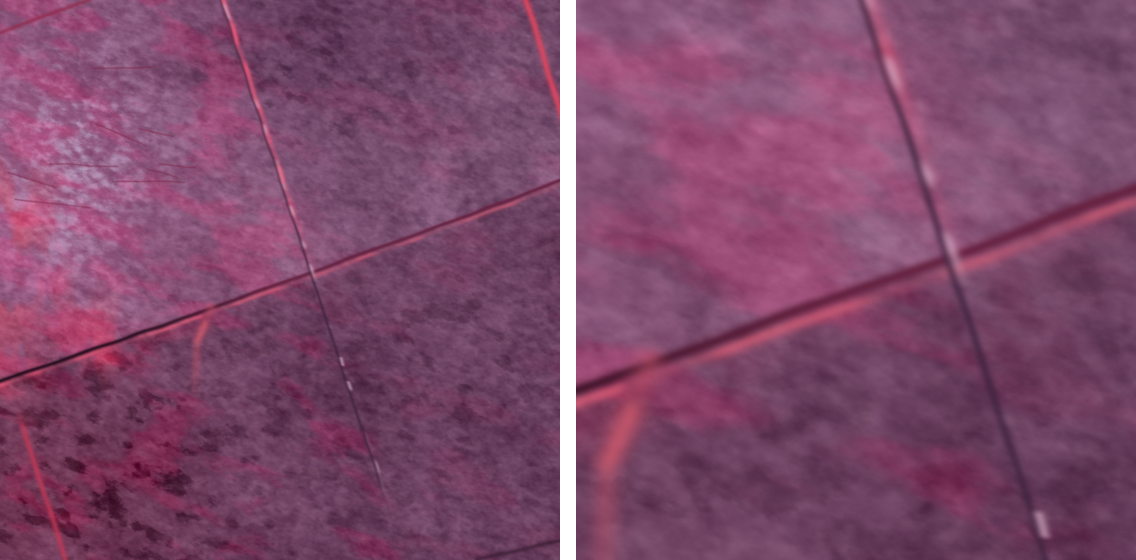
Left: the whole. Right: its middle third, enlarged.
This texture is drawn by a WebGL 2 fragment shader. Its source:

```glsl
#version 300 es
precision highp float;
// Worn purple floor tiles under reddish light: layered value noise gives the
// mottling, grain and scuffs; gaussian bands around slanted lines give the
// seams, each with a dark groove and a lit pink edge.
uniform vec2 u_resolution;
out vec4 fragColor;

float hash(vec2 cell) {
    uvec2 q = uvec2(ivec2(cell)) * uvec2(1597u, 3812u) + 7919u;
    uint n = (q.x ^ (q.y * 2671u)) * 26699u;
    n = (n ^ (n >> 15)) * 48271u;
    n ^= n >> 13;
    return float(n & 65535u) / 65535.0;
}

float noise(vec2 p) {
    vec2 i = floor(p), f = fract(p);
    f = f * f * (3.0 - 2.0 * f);
    return mix(mix(hash(i), hash(i + vec2(1, 0)), f.x),
               mix(hash(i + vec2(0, 1)), hash(i + vec2(1, 1)), f.x), f.y);
}

float fbm(vec2 p) {
    float sum = 0.0, amp = 0.5;
    for (int i = 0; i < 5; i++) {
        sum += amp * noise(p);
        p = mat2(0.8, 0.6, -0.6, 0.8) * p * 2.03 + 17.3;
        amp *= 0.5;
    }
    return sum;
}

float band(float d, float width) {
    return exp(-d * d / (width * width));
}

float blob(vec2 p, vec2 center, vec2 radius) {
    vec2 q = (p - center) / radius;
    return exp(-dot(q, q));
}

float segment(vec2 p, vec2 a, vec2 b) {
    vec2 ab = b - a;
    return length(p - a - ab * clamp(dot(p - a, ab) / dot(ab, ab), 0.0, 1.0));
}

void main() {
    vec2 p = gl_FragCoord.xy / u_resolution;
    vec2 wobble = p + 0.003 * (vec2(noise(p * 24.0), noise(p * 24.0 + 50.0)) - 0.5);
    vec2 slant = mat2(0.94, 0.34, -0.34, 0.94) * p;
    float mottle = fbm(p * 9.0);
    float grain = fbm(slant * vec2(60.0, 95.0));
    float fine = noise(slant * vec2(150.0, 210.0));

    // Signed distances to the long seam and the one crossing it
    float across = (wobble.y - 0.319 - 0.34 * p.x - 0.018 * p.x * p.x) / 1.06;
    float down = (wobble.x - 0.397 - 0.33 * (1.0 - p.y)) / 1.05;
    float below = smoothstep(0.004, -0.004, across);
    float leftTile = smoothstep(0.03, -0.03, down);

    // Broad tile shading
    vec3 color = mix(vec3(0.455, 0.290, 0.420), vec3(0.415, 0.250, 0.375), below);
    color += vec3(0.045, 0.030, 0.035) * leftTile * (1.0 - below);
    color += vec3(0.055, 0.055, 0.055) * blob(p, vec2(0.85, 0.78), vec2(0.22, 0.17));
    color += vec3(0.050, 0.045, 0.045) * blob(p, vec2(0.46, 0.57), vec2(0.2, 0.1));
    color -= vec3(0.050, 0.045, 0.045) * blob(p, vec2(0.6, 0.95), vec2(0.25, 0.13));
    color += vec3(0.030, -0.025, -0.035) * blob(p, vec2(0.05, 0.1), vec2(0.35, 0.28));

    // Light from the left: pink haze, pale grey sheen, red edge
    float haze = blob(p, vec2(0.05, 0.66), vec2(0.25, 0.34)) * (1.0 - below);
    color += vec3(0.120, 0.060, 0.090) * haze;
    float sheen = blob(p, vec2(0.13, 0.72), vec2(0.13, 0.19)) * (1.0 - below);
    float worn = smoothstep(0.38, 0.68, 0.6 * grain + 0.4 * mottle);
    color = mix(color, vec3(0.66, 0.57, 0.70), 0.85 * sheen * worn);
    float redPatch = smoothstep(0.35, 0.65, fbm(p * vec2(26.0, 12.0) + 31.0));
    float redEdge = blob(p, vec2(0.0, 0.54), vec2(0.09, 0.22))
                  + 0.6 * blob(p, vec2(0.17, 0.40), vec2(0.06, 0.08));
    color = mix(color, vec3(0.74, 0.27, 0.37), min(0.75 * redEdge * redPatch, 0.8));

    // Mottling, reddish stains, grain and dark pits
    color += vec3(0.14, 0.13, 0.14) * (mottle - 0.48);
    float stain = smoothstep(0.46, 0.7, fbm(slant * vec2(10.0, 24.0) + 70.0));
    color += vec3(0.08, -0.04, -0.01) * stain * (0.35 + 0.65 * leftTile);
    color += vec3(0.17, 0.16, 0.16) * (grain - 0.48) + 0.035 * (fine - 0.5);
    float pitArea = 0.2 + 0.8 * blob(p, vec2(0.2, 0.15), vec2(0.28, 0.24))
                  + 0.4 * blob(p, vec2(0.82, 0.36), vec2(0.14, 0.13))
                  + 0.35 * blob(p, vec2(0.55, 0.83), vec2(0.25, 0.12));
    float pits = smoothstep(0.5, 0.68, fbm(slant * vec2(28.0, 44.0) + 9.0));
    color -= vec3(0.16, 0.13, 0.15) * pits * pitArea;

    // Fine scratches in shifted, nearly level rows
    for (int i = 0; i < 9; i++) {
        float k = float(i);
        vec2 a = vec2(0.3 * hash(vec2(k, 3)), 0.62 + 0.35 * hash(vec2(k, 8)));
        vec2 b = a + vec2(0.05 + 0.09 * hash(vec2(k, 5)), 0.05 * hash(vec2(k, 6)) - 0.04);
        color = mix(color, vec3(0.50, 0.16, 0.29), 0.5 * band(segment(wobble, a, b), 0.0018));
    }

    // Long seam: black groove at left fading to a plum line, pink lower lip
    float groove = 1.0 - smoothstep(0.15, 0.55, p.x);
    float patchy = smoothstep(0.25, 0.7, noise(p * 32.0));
    color = mix(color, vec3(0.80, 0.36, 0.46), band(across + 0.007, 0.0045) * (0.25 + 0.5 * patchy));
    color += vec3(0.18, 0.01, 0.03) * band(across + 0.02, 0.018) * groove * patchy;
    color = mix(color, mix(vec3(0.40, 0.13, 0.25), vec3(0.13, 0.04, 0.10), groove),
                band(across, 0.0036) * 0.9);

    // Crossing seam: bright pink above, faint slate with pale flecks below
    float lit = smoothstep(0.48, 0.72, p.y);
    float fleck = smoothstep(0.55, 0.85, noise(vec2(p.y * 48.0, 4.0)));
    float fade = smoothstep(0.06, 0.2, p.y);
    color = mix(color, vec3(0.25, 0.14, 0.25), band(down + 0.003, 0.003) * 0.7 * fade);
    color = mix(color, vec3(0.88, 0.34, 0.47), band(down - 0.002, 0.0048) * lit * (0.45 + 0.5 * patchy));
    color = mix(color, vec3(0.80, 0.64, 0.74), band(down - 0.001, 0.0035) * fleck * fade * 0.65);

    // Side seams, corner seams and the curved red scuff
    float right = (wobble.x - 0.94 - 0.3 * (1.0 - p.y)) / 1.04;
    float left = (wobble.x - 0.039 - 0.32 * (0.245 - p.y)) / 1.05;
    color = mix(color, vec3(0.88, 0.27, 0.37), band(right, 0.006) * smoothstep(0.72, 0.8, p.y) * 0.85);
    color = mix(color, vec3(0.76, 0.22, 0.34), band(left, 0.0055) * smoothstep(0.28, 0.22, p.y) * 0.75);
    color = mix(color, vec3(0.56, 0.16, 0.29), band(segment(wobble, vec2(0, 0.941), vec2(0.16, 1)), 0.004) * 0.7);
    color = mix(color, vec3(0.20, 0.10, 0.18), band(segment(wobble, vec2(0.85, 0), vec2(1, 0.035)), 0.004) * 0.6);
    float scuff = min(segment(wobble, vec2(0.378, 0.45), vec2(0.352, 0.39)),
                      segment(wobble, vec2(0.352, 0.39), vec2(0.345, 0.26)));
    color = mix(color, vec3(0.80, 0.35, 0.43), band(scuff, 0.008) * smoothstep(0.24, 0.38, p.y) * (0.4 + 0.4 * patchy));

    fragColor = vec4(clamp(color, 0.0, 1.0), 1.0);
}
```
